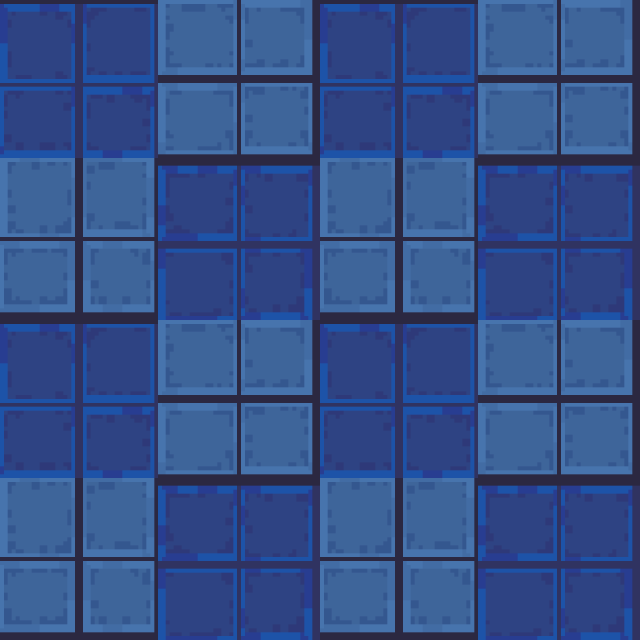
Give the GLSL for this pattern, as a Shadertoy shader.

```glsl
// Draws a checker of blue pixel-art tiles, four per block, with worn bevels and dark grooves.

const float REPEATS = 2.0;   // whole motifs across and down
const float TEXELS = 81.0;   // texels along one motif
const float BLOCK = 40.0;    // texel where the second block begins
const int SAMPLES = 3;       // antialiasing samples per axis

const vec3 GROOVE_DARK = vec3(0.17, 0.155, 0.255);
const vec3 GROOVE_PURPLE = vec3(0.19, 0.20, 0.38);
const vec3 LIGHT_FACE = vec3(0.245, 0.395, 0.605);
const vec3 LIGHT_SPECK = vec3(0.205, 0.34, 0.56);
const vec3 LIGHT_BEVEL = vec3(0.28, 0.455, 0.68);
const vec3 LIGHT_WORN = vec3(0.26, 0.425, 0.645);
const vec3 DEEP_FACE = vec3(0.18, 0.262, 0.512);
const vec3 DEEP_SPECK = vec3(0.18, 0.225, 0.475);
const vec3 DEEP_BEVEL = vec3(0.115, 0.325, 0.66);
const vec3 DEEP_WORN = vec3(0.155, 0.24, 0.57);

float hash(vec2 p) {
    return fract(sin(dot(p, vec2(127.1, 311.7))) * 43758.5453);
}

// Returns (index, start, end) of the span holding t; index is -1 in a groove.
vec3 findSpan(float t, vec4 starts, vec4 ends) {
    vec3 span = vec3(-1.0, 0.0, 0.0);
    for (int i = 0; i < 4; i++) {
        if (t >= starts[i] && t < ends[i]) span = vec3(float(i), starts[i], ends[i]);
    }
    return span;
}

// Bevel, chipped inner rim and flat face of one tile.
vec3 tileColor(vec2 texel, vec3 spanX, vec3 spanY, bool deep) {
    float id = spanX.x + 4.0 * spanY.x;
    vec4 toEdge = vec4(texel.x - spanX.y, spanX.z - 1.0 - texel.x,
                       texel.y - spanY.y, spanY.z - 1.0 - texel.y);

    // Each side has its own bevel width; keep the two nearest depths.
    float depth = 99.0, nextDepth = 99.0, side = 0.0;
    for (int i = 0; i < 4; i++) {
        float width = 1.0 + step(0.65, hash(vec2(id, float(i) + 20.0)));
        float d = toEdge[i] - width;
        if (d < depth) {
            nextDepth = depth;
            depth = d;
            side = float(i);
        } else {
            nextDepth = min(nextDepth, d);
        }
    }
    float along = side < 2.0 ? toEdge.z : toEdge.x;
    float key = id * 4.0 + side;

    if (depth < 0.0) {
        bool worn = hash(vec2(floor(along / 5.0) + 3.0, key + 7.0)) < 0.3;
        if (deep) return worn ? DEEP_WORN : DEEP_BEVEL;
        return worn ? LIGHT_WORN : LIGHT_BEVEL;
    }

    // Short chips hug the bevel and gather at the corners.
    float chance = depth < 0.5 ? 0.36 : (depth < 1.5 ? 0.13 : 0.0);
    if (nextDepth < 3.5) chance *= 1.8;
    bool chipped = hash(vec2(floor(along / 2.0) + 31.0, key + 53.0)) < chance;
    if (deep) return chipped ? DEEP_SPECK : DEEP_FACE;
    return chipped ? LIGHT_SPECK : LIGHT_FACE;
}

// Colour of one texel of the motif, counted from its top left.
vec3 motifColor(vec2 texel) {
    bool firstColumn = texel.x < BLOCK;
    bool deep = firstColumn == (texel.y < BLOCK);

    vec3 spanX = findSpan(texel.x, vec4(0, 21, 40, 61), vec4(19, 39, 60, 79));
    vec3 spanY = firstColumn
        ? findSpan(texel.y, vec4(1, 22, 40, 61), vec4(21, 40, 60, 79))
        : findSpan(texel.y, vec4(0, 21, 42, 63), vec4(19, 39, 61, 81));

    if (spanX.x >= 0.0 && spanY.x >= 0.0) return tileColor(texel, spanX, spanY, deep);

    // The thick groove above a deep block stays dark.
    float blockTop = firstColumn ? 0.0 : BLOCK;
    float thickEnd = firstColumn ? 1.0 : BLOCK + 2.0;
    bool thick = texel.y >= blockTop && texel.y < thickEnd;
    return deep && !thick ? GROOVE_PURPLE : GROOVE_DARK;
}

void mainImage(out vec4 fragColor, in vec2 fragCoord) {
    vec3 sum = vec3(0.0);
    for (int j = 0; j < SAMPLES; j++) {
        for (int i = 0; i < SAMPLES; i++) {
            vec2 offset = (vec2(float(i), float(j)) + 0.5) / float(SAMPLES) - 0.5;
            vec2 uv = (fragCoord + offset * 1.3) / iResolution.xy;
            vec2 motif = fract(vec2(uv.x, 1.0 - uv.y) * REPEATS);
            sum += motifColor(floor(motif * TEXELS));
        }
    }
    fragColor = vec4(sum / float(SAMPLES * SAMPLES), 1.0);
}
```
